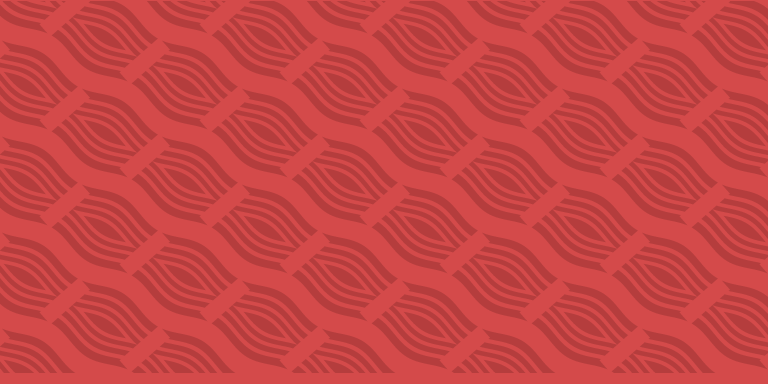
A Shadertoy shader for this pattern:

```glsl
// Tone-on-tone red weave: wavy bands of even width run down to the right, and
// stripes follow each band edge until they meet in the middle of the gap.
// Short slanted bars bridge the gaps. Lengths are in rows, y pointing down.

const vec3 LIGHT = vec3(0.83, 0.29, 0.29);
const vec3 DARK = vec3(0.71, 0.24, 0.24);

const float ROWS = 8.0;                      // rows down the canvas
const vec2 STEP = vec2(1.6667, 1.0);         // offset from one bar to the next
const vec2 FIRST_BAR = vec2(3.015, 1.271);   // centre of the first bar
const vec2 BAR_HALF = vec2(0.55, 0.17);      // half length, half width
const vec2 BAR_DIR = vec2(0.75, -0.6614);    // direction of the long side

const float BAND_HALF = 0.205;               // half width of a wavy band
const float WAVE = 0.11;                     // wave height of a band
const vec2 STRIPE_1 = vec2(0.17, 0.26);      // light stripes, by depth in the gap
const vec2 STRIPE_2 = vec2(0.38, 0.46);
const vec2 STRIPE_3 = vec2(0.56, 0.64);

const float PLAIN_FOOT = 7.771;              // plain strip starts below here
const float PLAIN_HEAD = 0.02;               // thin plain line at the top
const int SAMPLES = 4;                       // smoothing samples per axis
const float TAU = 6.2831853;

// Coordinates along a unit direction and square to it
vec2 toFrame(vec2 p, vec2 dir) {
    return vec2(dot(p, dir), dot(p, vec2(-dir.y, dir.x)));
}

bool within(float x, vec2 range) {
    return x > range.x && x < range.y;
}

// Sideways sway of a band that is steepest where u equals steepest
float sway(float u, float steepest) {
    return WAVE * sin(TAU * (u - steepest) / length(STEP));
}

bool isLight(vec2 p) {
    if (p.y > PLAIN_FOOT || p.y < PLAIN_HEAD) return true;

    // Move to the cell of this row, then to the nearest gap
    vec2 d = p - FIRST_BAR;
    d -= STEP * floor(d.y + 0.5);
    vec2 dir = normalize(STEP);
    float pitch = 2.0 * STEP.x * dir.y;
    float gap = floor(toFrame(d, dir).y / pitch + 0.5);
    d.x += gap * 2.0 * STEP.x;

    // Slanted bar
    vec2 bar = abs(toFrame(d, BAR_DIR));
    if (all(lessThan(bar, BAR_HALF))) return true;

    // Depth below the upper band and above the lower one; each band is
    // steepest straight above or below the bar
    vec2 f = toFrame(d, dir);
    float gapHalf = 0.5 * pitch - BAND_HALF;
    float upper = f.y + gapHalf - sway(f.x, -dir.y);
    float lower = gapHalf - f.y + sway(f.x, dir.y);
    float depth = min(upper, lower);

    return depth < 0.0 || within(depth, STRIPE_1)
        || within(depth, STRIPE_2) || within(depth, STRIPE_3);
}

void mainImage(out vec4 fragColor, in vec2 fragCoord) {
    // Average a small grid of samples to smooth every edge
    float light = 0.0;
    for (int j = 0; j < SAMPLES; j++) {
        for (int i = 0; i < SAMPLES; i++) {
            vec2 offset = (vec2(i, j) + 0.5) / float(SAMPLES) - 0.5;
            vec2 p = (fragCoord + offset) / iResolution.y;
            p.y = 1.0 - p.y;
            light += isLight(p * ROWS) ? 1.0 : 0.0;
        }
    }
    light /= float(SAMPLES * SAMPLES);
    fragColor = vec4(mix(DARK, LIGHT, light), 1.0);
}
```
